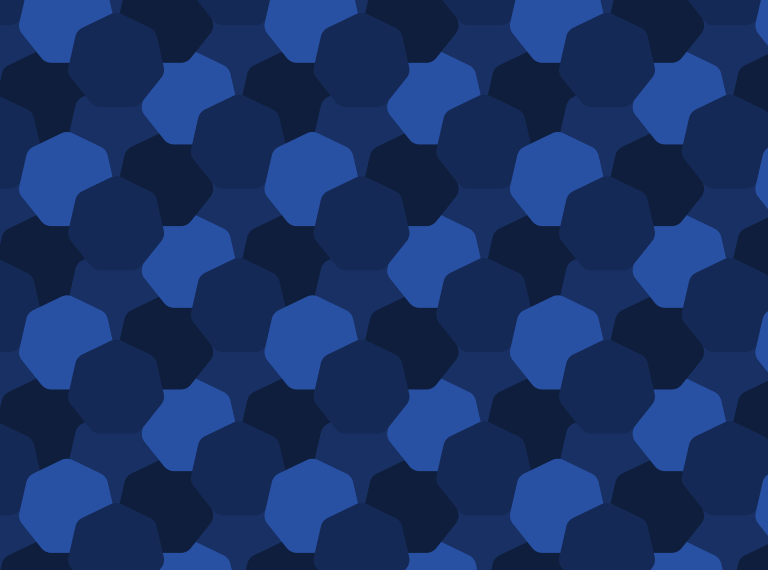
Write a WebGL 1 fragment shader that draws this pattern.

```glsl
precision highp float;

// Half-drop repeat of overlapping rounded heptagons in four flat blues.
// Each tile row is painted shape by shape, lower rows first, so that the
// rows overlap upwards like shingles; columns repeat by wrapping x.

uniform vec2 u_resolution;

// Lengths are in canvas heights, with y running down from the top edge.
const vec2 TILE = vec2(0.4306, 0.2866);
const float CORE_RADIUS = 0.0632;    // circumradius before rounding
const float CORNER_RADIUS = 0.0225;

// Positions are in fractions of a tile.
const vec2 CLUSTER_A = vec2(0.473, 1.378);
const vec2 HALF_DROP = vec2(0.5, -0.5);
const vec2 LEFT_NEIGHBOUR = vec2(-0.2, -0.271);
const vec2 RIGHT_NEIGHBOUR = vec2(0.2, -0.271);
const vec2 GROUND_PATCH = vec2(0.0, -0.576);

const vec3 GROUND = vec3(0.094, 0.188, 0.388);
const vec3 NAVY = vec3(0.082, 0.161, 0.337);
const vec3 MIDNIGHT = vec3(0.057, 0.118, 0.235);
const vec3 COBALT = vec3(0.158, 0.314, 0.639);

const float PI = 3.14159;
const float SECTOR = 2.0 * PI / 7.0;

// Signed distance to a rounded heptagon with one corner pointing up.
float heptagonDistance(vec2 p) {
  float angle = mod(atan(p.x, -p.y), SECTOR) - 0.5 * SECTOR;
  vec2 folded = length(p) * vec2(cos(angle), abs(sin(angle)));
  vec2 corner = CORE_RADIUS * vec2(cos(0.5 * SECTOR), sin(0.5 * SECTOR));
  vec2 gap = vec2(folded.x - corner.x, max(folded.y - corner.y, 0.0));
  return length(gap) * sign(gap.x) - CORNER_RADIUS;
}

// Lays one heptagon, repeated across, over the colour below.
void paint(inout vec3 color, vec2 cell, vec2 center, vec3 ink) {
  vec2 offset = cell - center;
  offset.x = fract(offset.x + 0.5) - 0.5;
  float pixel = 1.0 / u_resolution.y;
  float d = heptagonDistance(offset * TILE);
  color = mix(color, ink, 1.0 - smoothstep(-0.6 * pixel, 0.6 * pixel, d));
}

void main() {
  vec2 p = gl_FragCoord.xy / u_resolution.y;
  p.y = 1.0 - p.y;
  vec2 cell = p / TILE;
  cell.y = fract(cell.y);

  vec2 clusterB = CLUSTER_A + HALF_DROP;
  vec3 color = GROUND;

  // This row first, then the overhang of the row above.
  for (int row = 0; row < 2; row++) {
    vec2 local = cell + vec2(0.0, float(row));
    paint(color, local, clusterB + RIGHT_NEIGHBOUR, MIDNIGHT);
    paint(color, local, CLUSTER_A + GROUND_PATCH, GROUND);
    paint(color, local, CLUSTER_A + RIGHT_NEIGHBOUR, MIDNIGHT);
    paint(color, local, clusterB + LEFT_NEIGHBOUR, COBALT);
    paint(color, local, clusterB, NAVY);
    paint(color, local, CLUSTER_A + LEFT_NEIGHBOUR, COBALT);
    paint(color, local, CLUSTER_A, NAVY);
  }

  gl_FragColor = vec4(color, 1.0);
}
```
